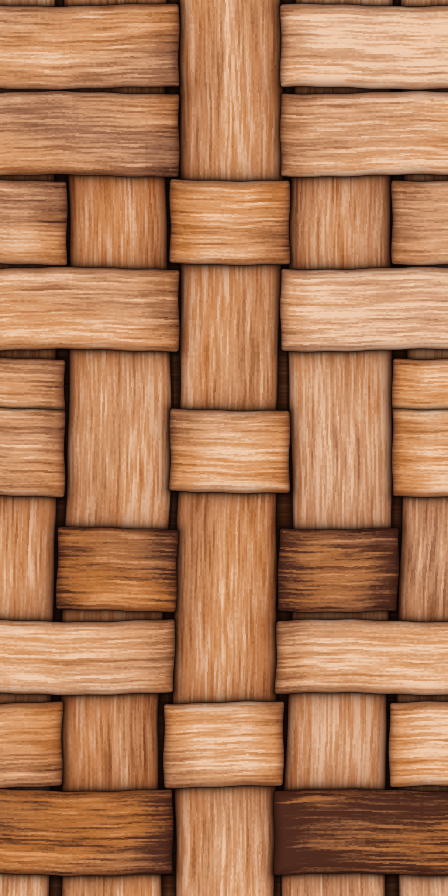
Reproduce this texture procedurally as a WebGL 1 fragment shader.

```glsl
precision highp float;
// Woven bamboo strips: five upright bands crossed by nine rows of shorter slats.
uniform vec2 u_resolution;

float hash(float n) {
  return fract(sin(n * 12.9898) * 43758.5);
}

// Layered sines: fine streaks that run along the strip and drift slightly.
float grain(float along, float across, float seed) {
  float sum = 0.0, freq = 52.0;
  for (int i = 0; i < 6; i++) {
    float fi = float(i);
    float drift = sin(along * (4.0 + 2.0 * fi) + across * 23.0 + seed * 3.1 + fi);
    float fade = 0.6 + 0.4 * sin(along * (8.0 + 4.0 * fi) + across * freq * 0.37 + seed);
    sum += 0.34 * fade * sin(across * freq + drift * 0.9 + seed * (2.0 + fi));
    freq *= 1.66;
  }
  return sum;
}

// Cellular fibres: narrow lanes cut into long staggered cells.
float fibre(float along, float across, float seed) {
  float lane = floor(across * 200.0) + seed * 17.0;
  float u = along * 16.0 + 9.0 * hash(lane);
  float cell = floor(u);
  float a = hash(lane * 1.31 + cell * 7.7);
  float b = hash(lane * 1.31 + (cell + 1.0) * 7.7);
  return mix(a, b, smoothstep(0.0, 1.0, fract(u))) - 0.5;
}

vec3 woodRamp(float tone, float warmth) {
  vec3 umber = vec3(0.31, 0.17, 0.12);
  vec3 brown = mix(vec3(0.60, 0.41, 0.31), vec3(0.71, 0.43, 0.21), warmth);
  vec3 tan = mix(vec3(0.81, 0.61, 0.47), vec3(0.84, 0.59, 0.39), warmth);
  vec3 straw = vec3(0.93, 0.79, 0.68);
  vec3 c = mix(umber, brown, smoothstep(0.0, 0.4, tone));
  c = mix(c, tan, smoothstep(0.36, 0.66, tone));
  return mix(c, straw, smoothstep(0.62, 0.95, tone));
}

// Wood surface; edge is the distance inward from the nearest border.
vec3 strip(float along, float across, float edge, float tone, float seed) {
  float stain = sin(along * 7.0 + seed * 5.0 + 1.5 * sin(across * 19.0 + seed));
  float warmth = clamp(0.4 + 0.5 * hash(seed + 4.0) + 0.3 * stain, 0.0, 1.0);
  float fleck = hash(floor(along * 130.0) * 1.7 + floor(across * 256.0) * 5.3 + seed) - 0.5;
  float v = tone + 0.17 * grain(along, across, seed) + 0.3 * fibre(along, across, seed);
  vec3 c = woodRamp(v + 0.06 * stain + 0.09 * fleck, warmth);
  c *= 1.0 - vec3(0.2, 0.27, 0.32) * (1.0 - smoothstep(0.0, 0.025, edge));
  return mix(c, vec3(0.13, 0.06, 0.05), 0.8 * exp(-max(edge, 0.0) / 0.003));
}

// Rows are evenly pitched, with a wider break around the fifth.
float rowCentre(float k) {
  return 0.104 + 0.1955 * k + 0.12 * step(3.5, k) + 0.07 * step(4.5, k);
}

float coverage(float d) {
  return clamp(0.5 - d * u_resolution.x, 0.0, 1.0);
}

void main() {
  vec2 uv = gl_FragCoord.xy / u_resolution;
  float x = uv.x;
  float t = 2.0 * (1.0 - uv.y);
  float dx = x - 0.513 + 0.014 * smoothstep(1.0, 1.7, t);
  float mirror = abs(dx);

  // Dim slats seen through the slits between bands
  vec3 ground = vec3(0.48, 0.42, 0.40) * strip(x, t, 0.03, 0.42, 2.0);

  // Upright bands
  float band = floor(dx / 0.25 + 0.5);
  float sway = 0.005 * sin(t * 4.3 + band * 2.0) + 0.001 * sin(t * 31.0 + band);
  float across = dx - band * 0.25 - sway;
  float bandDist = abs(across) - 0.112 - 0.004 * sin(t * 5.1 + band * 4.0);
  float bandTone = 0.69 + 0.06 * sin(t * 4.0 + band * 2.7) + 0.12 * (hash(band + 9.0) - 0.5);
  ground *= 1.0 - 0.75 * exp(-max(bandDist, 0.0) / 0.012);
  vec3 bandColor = strip(t, across, -bandDist, bandTone, band + 7.0);
  ground = mix(ground, bandColor, coverage(bandDist));

  // Slats that pass over the bands
  vec3 slats = vec3(0.13, 0.06, 0.05);
  float covered = 0.0;
  for (int i = 0; i < 9; i++) {
    float k = float(i);
    bool alternate = i == 2 || i == 4 || i == 7;
    bool inner = alternate && mirror < 0.25;
    float side = inner ? 0.0 : sign(dx);
    float seed = k * 3.0 + side + 20.0;
    float rnd = hash(seed);

    // Slat extent; the outer piece of the fifth row is a stacked pair
    bool pair = i == 4 && !inner;
    float centre = pair ? 0.953 : rowCentre(k);
    float halfHeight = pair ? 0.154 : 0.091 + 0.004 * hash(k + 3.0);
    if (i == 6) halfHeight = 0.082;
    float bow = 0.003 * sin(x * 13.0 + seed) + 0.0008 * sin(x * 60.0 + seed);
    float y = t - centre - bow;

    float endDist = 0.113 - mirror;
    if (alternate) endDist = inner ? mirror - 0.134 : 0.37 + 0.02 * (rnd - 0.5) - mirror;
    if (i == 5) endDist = max(endDist, mirror - 0.381);
    endDist += 0.0015 * sin(y * 45.0 + seed);

    // Rounded box distance, contact shadow and wide warm shade on the bands
    vec2 q = vec2(endDist, abs(y) - halfHeight) + 0.007;
    float d = length(max(q, 0.0)) + min(max(q.x, q.y), 0.0) - 0.007;
    float outside = max(d, 0.0);
    ground *= 1.0 - 0.75 * exp(-outside / 0.008);
    ground *= 1.0 - vec3(0.16, 0.27, 0.36) * exp(-outside / 0.045);

    // Tone varies by slat; two rows are smoked dark
    float tone = 0.54 + 0.06 * side + 0.17 * rnd;
    if (i == 1 && side < 0.0) tone -= 0.12;
    if (i == 5) tone = 0.25 - 0.05 * side;
    if (i == 8) tone = 0.13 - 0.07 * side;
    tone += 0.24 * smoothstep(0.0, 0.1, -endDist) - 0.14;
    vec3 slat = strip(x, y, -d, tone, seed);
    if (pair) slat *= 1.0 - 0.75 * exp(-abs(y + 0.042) / 0.004);
    slats = mix(slats, slat, coverage(d));
    covered = max(covered, coverage(d));
  }

  gl_FragColor = vec4(mix(ground, slats, covered), 1.0);
}
```
